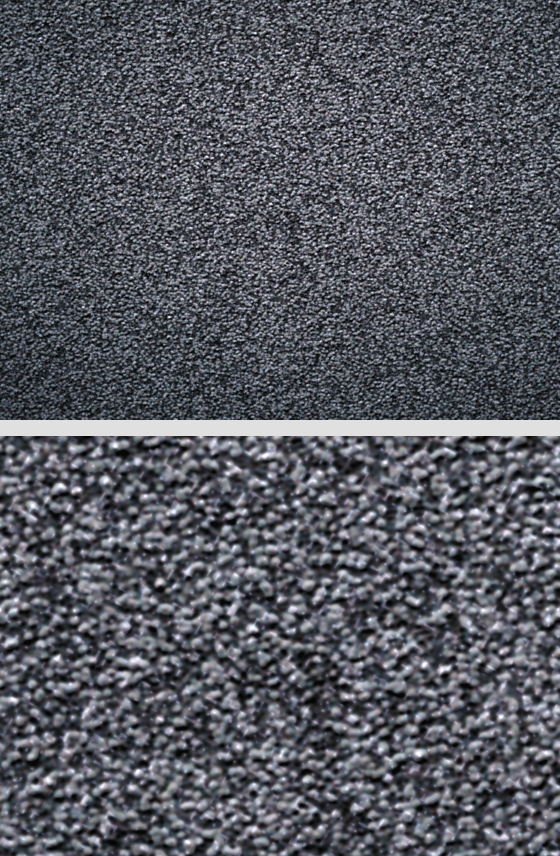
Top, the full canvas; bottom, a detail of the centre.
Write a Shadertoy shader that draws this texture.

```glsl
// Dark blue-grey pebbled surface: soft random bumps merge into flat-topped
// blobs with dark pits between, lit from above, with fine glints and a soft
// vignette. Four samples per pixel smooth the edges.
#define GRAINS 142.0      // bumps per canvas height
#define CLUMPS 50.0       // tonal clumps per canvas height
#define GLINTS 270.0      // fine speckles per canvas height
#define CONTRAST 1.06
#define MEAN_TONE 0.325
#define COOL_TINT vec3(-0.017, -0.010, 0.027)
#define EDGE_TINT vec3(-0.014, 0.006, 0.004)
#define LIGHT_CENTER vec2(0.55, 0.62)
#define LIGHT_FALLOFF vec2(0.75, 0.85)
#define LIGHT_STEP vec2(-0.08, 0.30)   // towards the light, in bumps

vec3 hash3(vec2 p) {
    vec3 q = fract(p.xyx * vec3(0.1031, 0.1030, 0.0973));
    q += dot(q, q.yxz + 33.33);
    return fract((q.xxy + q.yzz) * q.zyx);
}

vec3 noise3(vec2 p) {
    vec2 i = floor(p), f = fract(p);
    f = f * f * (3.0 - 2.0 * f);
    return mix(mix(hash3(i), hash3(i + vec2(1, 0)), f.x),
               mix(hash3(i + vec2(0, 1)), hash3(i + vec2(1, 1)), f.x), f.y);
}

// Sum of round bumps of random place and height, roughened by noise
float bumpHeight(vec2 p) {
    vec2 cell = floor(p);
    float height = 0.0;
    for (int y = -1; y <= 1; y++) {
        for (int x = -1; x <= 1; x++) {
            vec2 id = cell + vec2(x, y);
            vec3 h = hash3(id + 17.0);
            vec2 offset = p - id - h.xy;
            height += h.z * exp(-4.5 * dot(offset, offset));
        }
    }
    vec2 turned = mat2(0.8, 0.6, -0.6, 0.8) * p * 1.9;
    return height + 0.28 * (noise3(turned + 90.0).x - 0.5);
}

vec3 surface(vec2 p, vec2 uv) {
    // Flat tops over dark pits, brighter on the side that faces the light
    vec2 q = p * GRAINS * vec2(0.96, 1.04);
    float height = bumpHeight(q);
    float slope = height - bumpHeight(q + LIGHT_STEP);
    float relief = 0.30 * (smoothstep(-0.08, 0.66, height) - 0.57) + 0.38 * slope;

    // Faint clumps and fine glints
    float clump = noise3(p * CLUMPS * vec2(0.85, 1.15) + 71.0).x - 0.5;
    vec3 glint = noise3(mat2(0.87, 0.5, -0.5, 0.87) * p * GLINTS + 211.0);
    relief += 0.08 * clump + 0.18 * (glint.x - 0.5);
    relief += 0.15 * smoothstep(0.70, 0.95, glint.x);

    // Light pool above the middle, fading to the edges
    vec2 away = uv - LIGHT_CENTER;
    float light = 1.15 - dot(LIGHT_FALLOFF, away * away);
    float tone = max((MEAN_TONE + CONTRAST * relief) * light, 0.025);

    // Cool tint, a little bluer towards the edges, slight colour in the glints
    vec3 tint = COOL_TINT + EDGE_TINT * smoothstep(0.03, 0.35, dot(away, away));
    tint += 0.05 * (glint.yzx - glint.zxy) * vec3(1.0, 0.4, 0.8);
    return tone + tint * smoothstep(0.0, 0.3, tone);
}

void mainImage(out vec4 fragColor, in vec2 fragCoord) {
    vec3 color = vec3(0.0);
    for (int i = 0; i < 4; i++) {
        vec2 shift = vec2(i % 2, i / 2) * 0.5 - 0.25;
        vec2 point = fragCoord + shift;
        color += surface(point / iResolution.y, point / iResolution.xy);
    }
    fragColor = vec4(clamp(color * 0.25, 0.0, 1.0), 1.0);
}
```
